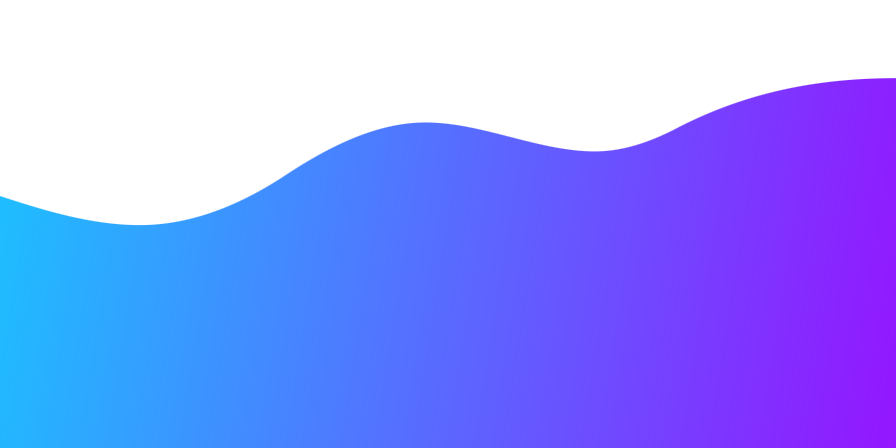
Give the GLSL for this background, as a WebGL 2 fragment shader.

```glsl
#version 300 es
precision highp float;
// A white sky above one rolling wave filled with a cyan-to-violet gradient.
// The crest is a smooth cubic Hermite curve through a few knots, and the
// gradient runs left to right with its bands tilted slightly.

#define SKY vec3(1.0)
#define CYAN vec3(0.125, 0.735, 1.0)
#define VIOLET vec3(0.565, 0.105, 1.0)
#define TILT 0.08
#define TILT_PIVOT 0.4
#define KNOTS 7

uniform vec2 u_resolution;
out vec4 fragColor;

// Crest knots: x, height, slope, all as fractions of the canvas
const vec3 crest[KNOTS] = vec3[KNOTS](
    vec3(0.0, 0.5625, -0.66),
    vec3(0.156, 0.4975, 0.0),
    vec3(0.319, 0.6094, 1.32),
    vec3(0.475, 0.7266, 0.0),
    vec3(0.664, 0.662, 0.0),
    vec3(0.755, 0.7135, 1.04),
    vec3(1.0, 0.8255, 0.0));

// Cubic Hermite curve between two knots
float hermite(vec3 a, vec3 b, float x) {
    float span = b.x - a.x;
    float t = clamp((x - a.x) / span, 0.0, 1.0);
    float s = 1.0 - t;
    float blend = t * t * (3.0 - 2.0 * t);
    return mix(a.y, b.y, blend) + span * t * s * (a.z * s - b.z * t);
}

float crestHeight(float x) {
    float height = crest[0].y;
    for (int i = 0; i < KNOTS - 1; i++) {
        if (x >= crest[i].x) height = hermite(crest[i], crest[i + 1], x);
    }
    return height;
}

void main() {
    vec2 uv = gl_FragCoord.xy / u_resolution;

    // Tilted gradient inside the wave
    float along = uv.x + TILT * (TILT_PIVOT - uv.y);
    vec3 wave = mix(CYAN, VIOLET, along);

    // Edge smoothed over about one pixel across the crest
    float depth = crestHeight(uv.x) - uv.y;
    float coverage = clamp(depth / fwidth(depth) + 0.5, 0.0, 1.0);

    fragColor = vec4(mix(SKY, wave, coverage), 1.0);
}
```
